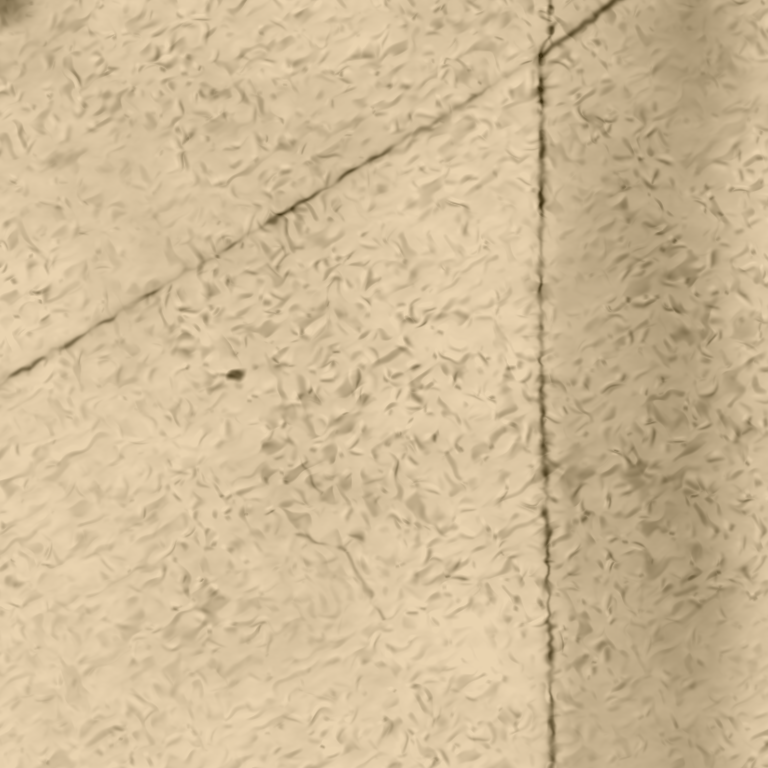
Reproduce this texture procedurally as a Shadertoy shader.

```glsl
// Weathered beige plaster with a slanted crack meeting a ragged upright seam.
// Hashed grids scatter embossed flecks over streaky noise; distance functions
// give the broken cracks, and soft noise shades the darker strip on the right.
#define PALE vec3(0.875, 0.79, 0.652)
#define DEPTH_TINT vec3(0.39, 0.37, 0.36)
#define FLECK_CELLS 31.0
#define FLECK_LAYERS 3
#define FLECK_DEPTH 0.40
#define EMBOSS 0.15
#define STREAK_DEPTH 0.30
#define SEAM_WIDTH 0.0040
#define SEAM_DEPTH 0.80
#define CRACK_WIDTH 0.0030
#define STRIP_SHADE 0.25
#define JUNCTION vec2(0.706, 0.928)

float hash(vec2 p) {
    return fract(sin(dot(p, vec2(127.1, 311.7))) * 43758.5453);
}

float noise(vec2 p) {
    vec2 i = floor(p), f = fract(p);
    f = f * f * (3.0 - 2.0 * f);
    return mix(mix(hash(i), hash(i + vec2(1, 0)), f.x),
               mix(hash(i + vec2(0, 1)), hash(i + vec2(1, 1)), f.x), f.y);
}

float fbm(vec2 p) {
    float sum = 0.0, gain = 0.5;
    for (int i = 0; i < 4; i++) {
        sum += gain * noise(p);
        p = p * 2.03 + 17.3;
        gain *= 0.5;
    }
    return sum;
}

vec2 warp(vec2 p, float scale, float amount) {
    return p + amount * (vec2(noise(p * scale), noise(p * scale + 7.0)) - 0.5);
}

float segment(vec2 p, vec2 a, vec2 b) {
    vec2 ab = b - a;
    return length(p - a - ab * clamp(dot(p - a, ab) / dot(ab, ab), 0.0, 1.0));
}

float line(float d, float width) {
    return exp(-d * d / (width * width));
}

// Fine grain stretched along two crossing directions
float streaks(vec2 p) {
    vec2 rising = mat2(0.85, -0.53, 0.53, 0.85) * p;
    vec2 falling = mat2(0.5, 0.87, -0.87, 0.5) * p;
    return mix(noise(rising * vec2(50, 118)), noise(falling * vec2(62, 122)),
               smoothstep(0.5, 0.7, noise(p * 22.0)));
}

// One layer of short bent strokes: x is the dark groove, y its lit rim
vec2 fleckLayer(vec2 p, float seed) {
    vec2 q = p * FLECK_CELLS + seed * 7.37, cell = floor(q), mark = vec2(0);
    for (int j = -1; j <= 1; j++)
    for (int i = -1; i <= 1; i++) {
        vec2 id = cell + vec2(i, j), key = id + seed * 31.7;
        vec2 d = q - id - vec2(hash(key), hash(key + 5.3));
        float angle = 0.45 + 2.2 * (hash(key + 9.1) - 0.5);
        if (hash(key + 2.7) > 0.75) angle += 1.6;
        vec2 axis = vec2(cos(angle), sin(angle));
        float along = dot(d, axis), across = dot(d, vec2(-axis.y, axis.x));
        float halfLength = mix(0.14, 0.55, pow(hash(key + 3.9), 1.6));
        across += (hash(key + 6.2) - 0.5) * (along * along - 0.05);
        float taper = 1.0 - smoothstep(0.2, 1.1, abs(along) / halfLength);
        float width = mix(0.06, 0.13, hash(key + 8.8));
        float power = pow(hash(key + 1.4), 1.5) * taper;
        mark = max(mark, power * vec2(line(across, width),
                                     line(across - 0.22, width * 1.2)));
    }
    return mark;
}

float seamX(float y) {
    float bend = 0.7045 + 0.0145 * (1.0 - smoothstep(0.0, 0.62, y));
    return bend + 0.012 * smoothstep(0.925, 0.96, y)
         + 0.005 * (fbm(vec2(y * 48.0, 3.0)) - 0.47)
         + 0.004 * (noise(vec2(y * 130.0, 6.0)) - 0.5);
}

// Broad light and shadow
float shading(vec2 p, float seam) {
    float strip = smoothstep(-0.004, 0.035, p.x - seam);
    float shade = 0.16 * line(p.x - 0.885 - 0.02 * sin(p.y * 7.0), 0.06);
    shade += 0.13 * line(length((p - vec2(0.785, 0.75)) * vec2(1, 0.35)), 0.05);
    shade += 0.10 * line(length((p - vec2(0.91, 0.94)) * vec2(1, 0.5)), 0.06);
    shade += STRIP_SHADE - 0.16 * smoothstep(0.92, 1.0, p.x);
    shade = strip * shade + 0.06 * smoothstep(0.5, 1.0, p.y) * (1.0 - strip);
    shade += 0.30 * (fbm(p * 5.0) - 0.46) + 0.22 * (fbm(p * vec2(30, 42)) - 0.47);
    float corner = length((p - vec2(0, 1)) * vec2(0.8, 1.0));
    return shade + 0.8 * (1.0 - smoothstep(0.005, 0.052, corner));
}

// Slanted crack, patchy on the left and bold beyond the junction
float slantedCrack(vec2 p) {
    vec2 q = warp(p, 75.0, 0.006), bend = vec2(0.31, 0.686);
    float left = min(segment(q, vec2(-0.01, 0.492), bend), segment(q, bend, JUNCTION));
    float right = segment(q, JUNCTION, vec2(0.815, 1.008));
    float broken = mix(0.12, 0.85, smoothstep(0.2, 0.8, noise(p * vec2(42, 30))));
    broken *= 1.0 - 0.6 * smoothstep(0.58, 0.64, p.x);
    float crack = line(left, CRACK_WIDTH) * broken + 0.16 * line(left, 0.009);
    return max(crack, line(right, CRACK_WIDTH * 1.4) * 0.9);
}

// Upright seam with chipped edges
float uprightSeam(vec2 p, float d) {
    float width = SEAM_WIDTH * mix(0.5, 1.5, noise(vec2(p.y * 85.0, 8.0)));
    float fade = mix(0.4, 1.1, noise(vec2(p.y * 55.0, 5.0)));
    fade *= 1.0 - 0.4 * smoothstep(0.94, 0.97, p.y);
    float chips = smoothstep(0.5, 0.85, noise(p * vec2(85, 75))) * line(d, 0.010);
    return SEAM_DEPTH * fade * line(d, width) + 0.45 * chips + 0.10 * line(d, 0.011);
}

// Broken scratches and the single dark pit
float scratches(vec2 p) {
    vec2 q = warp(p, 70.0, 0.009);
    float mark = 0.5 * line(segment(q, vec2(0.385, 0.304), vec2(0.445, 0.284)), 0.0035);
    mark += 0.4 * line(segment(q, vec2(0.45, 0.28), vec2(0.50, 0.195)), 0.003);
    mark += 0.3 * line(segment(q, vec2(0.355, 0.46), vec2(0.415, 0.36)), 0.003);
    mark += 0.3 * line(segment(q, vec2(0.865, 0.215), vec2(1.0, 0.277)), 0.004);
    mark *= smoothstep(0.25, 0.65, noise(p * 60.0 + 2.0));
    vec2 pit = q - vec2(0.309, 0.511);
    pit.y -= 0.35 * pit.x;
    return mark + 1.2 * (1.0 - smoothstep(0.3, 1.4, length(pit / vec2(0.011, 0.008))));
}

void mainImage(out vec4 fragColor, in vec2 fragCoord) {
    vec2 p = fragCoord / iResolution.xy, warped = warp(p, 55.0, 0.010), fleck = vec2(0);
    float seam = seamX(p.y);
    for (int i = 0; i < FLECK_LAYERS; i++)
        fleck = max(fleck, fleckLayer(warped, float(i) + 1.0));
    float density = mix(0.5, 1.2, smoothstep(0.3, 0.62, fbm(p * 8.0 + 3.0)));
    density += 0.3 * line(length(p - vec2(0.56, 0.54)), 0.17);
    float grain = streaks(warped), lit = streaks(warped + vec2(0.002, -0.004));
    float depth = shading(p, seam) + 0.10 * (grain - lit);
    depth += density * STREAK_DEPTH * smoothstep(0.5, 1.0, grain);
    depth += density * (FLECK_DEPTH * fleck.x - EMBOSS * fleck.y * (1.0 - fleck.x));
    depth += slantedCrack(p) + uprightSeam(p, p.x - seam) + scratches(p);
    depth += 0.35 * line(length(p - JUNCTION), 0.008);
    fragColor = vec4(clamp(PALE - DEPTH_TINT * clamp(depth, -0.1, 1.6), 0.0, 1.0), 1.0);
}
```
